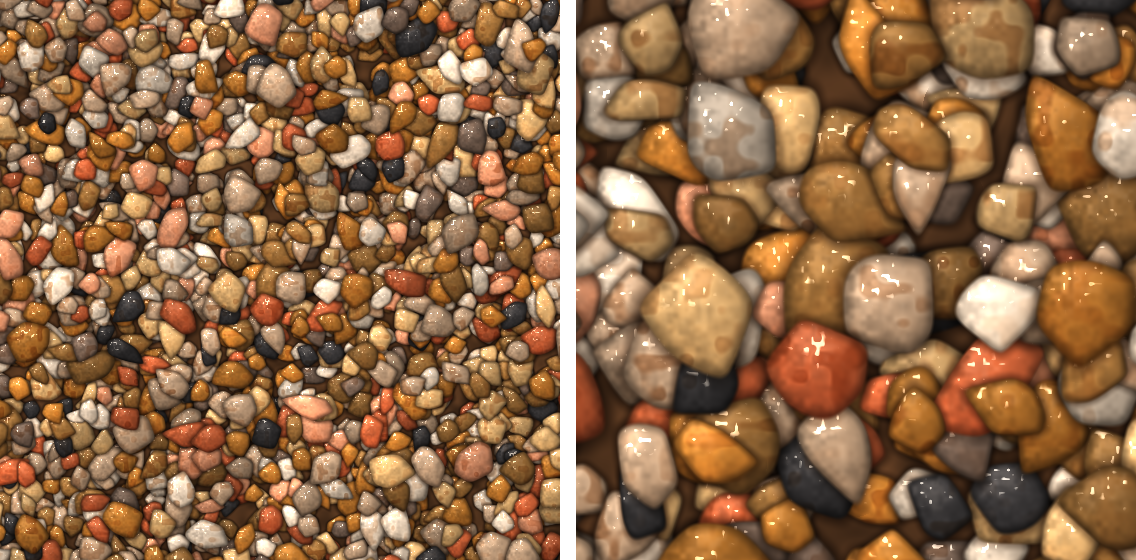
Left, the full canvas; right, a detail of the centre.
A three.js fragment shader for this texture:

```glsl
varying vec2 vUv;

vec3 hash3(vec2 p) {
  vec3 h = fract(p.xyx * vec3(0.1031, 0.1030, 0.0973));
  h += dot(h, h.yxz + 33.33);
  return fract((h.xxy + h.yzz) * h.zyx);
}

float noise(vec2 p) {
  vec2 cell = floor(p);
  vec2 f = fract(p);
  f = f * f * (3.0 - 2.0 * f);
  float low = mix(hash3(cell).x, hash3(cell + vec2(1.0, 0.0)).x, f.x);
  float high = mix(hash3(cell + vec2(0.0, 1.0)).x, hash3(cell + 1.0).x, f.x);
  return mix(low, high, f.y);
}

mat2 rotation(float angle) {
  float c = cos(angle);
  float s = sin(angle);
  return mat2(c, s, -s, c);
}

// Mineral colours, weighted by the width of each interval
vec3 mineral(float pick) {
  if (pick < 0.17) return vec3(0.72, 0.45, 0.17);  // amber
  if (pick < 0.33) return vec3(0.58, 0.40, 0.20);  // brown
  if (pick < 0.49) return vec3(0.70, 0.57, 0.45);  // grey quartz
  if (pick < 0.62) return vec3(0.82, 0.64, 0.41);  // honey
  if (pick < 0.75) return vec3(0.88, 0.79, 0.69);  // milky quartz
  if (pick < 0.85) return vec3(0.72, 0.34, 0.19);  // rust
  if (pick < 0.91) return vec3(0.88, 0.58, 0.42);  // salmon
  if (pick < 0.96) return vec3(0.46, 0.37, 0.31);  // slate brown
  return vec3(0.20, 0.19, 0.19);                   // basalt
}

// Rounded irregular polygon: 0 at the centre, 1 on the outline
float pebbleShape(vec2 q, vec2 id) {
  float sum = 0.0;
  for (int k = 0; k < 6; k++) {
    vec3 rnd = hash3(id + float(k) * 17.3);
    float angle = (float(k) + 0.8 * rnd.x) * 1.0472;
    float side = max(dot(q, vec2(cos(angle), sin(angle))), 0.0);
    sum += pow(side / mix(0.78, 1.1, rnd.y), 8.0);
  }
  return pow(sum, 0.125);
}

vec3 pebbleColor(vec2 p, vec2 slope, float d, vec2 id) {
  vec3 rnd = hash3(id + 91.7);
  float blotch = noise(p * 5.0 + id * 3.1);
  float grain = noise(p * 15.0 + id * 5.3);
  vec3 base = mineral(rnd.x) * mix(0.82, 1.18, rnd.y);
  base *= 0.80 + 0.28 * blotch + 0.16 * grain;
  base = mix(base, base * vec3(0.65, 0.50, 0.36), smoothstep(0.55, 0.8, blotch) * rnd.z * 0.7);

  // Domed shading with a dim rim and light passing through the far side
  vec2 bump = vec2(grain, noise(p * 13.0 - id)) - 0.5;
  vec3 normal = normalize(vec3(slope * d + bump * 0.5, sqrt(max(1.0 - d * d, 0.0)) + 0.35));
  float diffuse = max(dot(normal, normalize(vec3(-0.25, 0.5, 0.85))), 0.0);
  vec3 color = base * (0.52 + 0.56 * diffuse);
  color += base * base * 0.22 * max(-normal.y, 0.0);
  color *= 1.0 - 0.32 * smoothstep(0.72, 1.0, d);

  // Wet sheen and small sharp glints
  float facing = max(dot(normal, normalize(vec3(-0.2, 0.42, 0.9))), 0.0);
  color += vec3(0.13, 0.12, 0.11) * pow(facing, 14.0);
  float glint = smoothstep(0.76, 0.88, noise(p * 17.0 + id * 2.7));
  return color + vec3(0.60, 0.58, 0.54) * glint * smoothstep(0.88, 0.98, facing);
}

// Paints one scattered layer over the colour below it
vec3 addLayer(vec3 color, float layer) {
  float scale = 23.0 - 1.1 * layer;
  vec2 p = vUv * scale + layer * vec2(7.37, 3.61);
  for (int y = -1; y <= 1; y++) {
    for (int x = -1; x <= 1; x++) {
      vec2 cell = floor(p) + vec2(float(x), float(y));
      vec2 id = cell + layer * 53.0 + 11.0;
      vec3 place = hash3(id);
      vec3 form = hash3(id + 41.9);
      if (place.z > 0.96 - 0.13 * layer) continue;

      vec2 offset = p - cell - 0.5 - (place.xy - 0.5) * 0.7;
      float radius = mix(0.36, 0.66, form.x * form.x);
      float stretch = mix(1.0, 1.36, form.y * form.y);
      vec2 q = rotation(form.z * 6.2832) * offset / (radius * vec2(stretch, 1.0 / stretch));
      if (dot(q, q) > 3.0) continue;

      float d = pebbleShape(q, id);
      float shadow = 1.0 - smoothstep(0.9, 1.32, d);
      color *= 1.0 - shadow * vec3(0.50, 0.54, 0.57);
      float soft = 0.0016 * scale / radius;
      float cover = 1.0 - smoothstep(1.0 - soft, 1.0 + soft, d);
      if (cover > 0.0) {
        vec2 slope = offset / max(length(offset), 0.001);
        color = mix(color, pebbleColor(offset, slope, min(d, 1.0), id), cover);
      }
    }
  }
  return color;
}

void main() {
  vec3 color = vec3(0.30, 0.19, 0.11) * (0.7 + 0.6 * noise(vUv * 60.0));
  for (int i = 0; i < 5; i++) {
    color = addLayer(color, float(i));
  }
  color *= 0.92 + 0.2 * noise(vUv * 5.0 + 3.0);
  gl_FragColor = vec4(clamp(color, 0.0, 1.0), 1.0);
}
```
